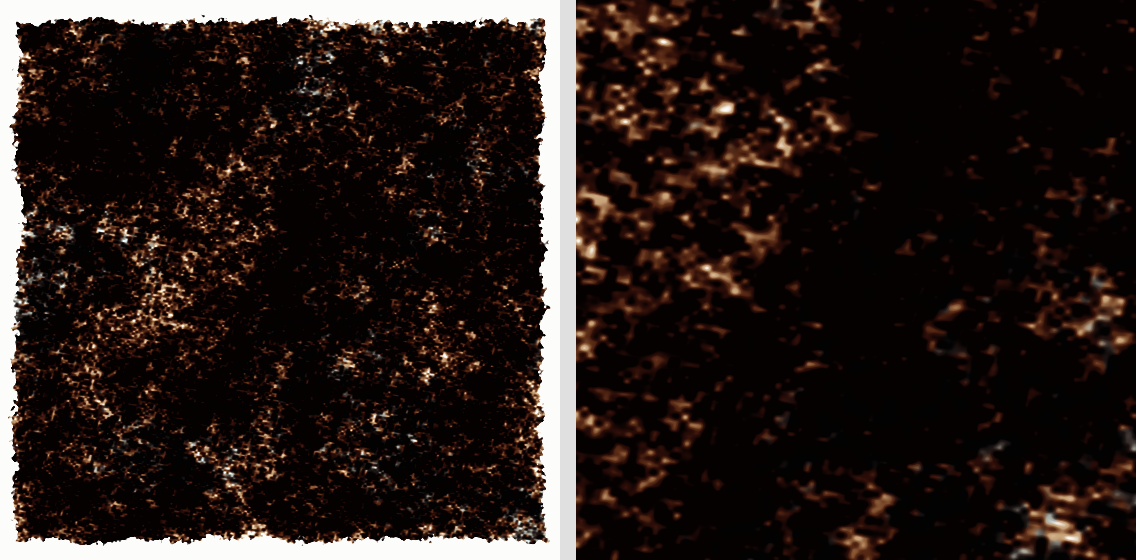
Left: the whole. Right: its middle third, enlarged.
Reproduce this texture procedurally as a Shadertoy shader.

```glsl
const vec2 SHEET_MIN = vec2(0.030, 0.035);
const vec2 SHEET_MAX = vec2(0.972, 0.963);
const float EDGE_SOFTNESS = 0.0015;
const float FRINGE_WIDTH = 0.018;
const float FRINGE_GLOW = 1.35;
const float GRAIN_DEVIATION = 0.373;
const float COOL_AMOUNT = 0.75;

const vec3 PAPER = vec3(0.990, 0.990, 0.985);
const vec3 BLACK = vec3(0.018, 0.004, 0.004);
const vec3 UMBER = vec3(0.17, 0.05, 0.03);
const vec3 RUST  = vec3(0.34, 0.16, 0.08);
const vec3 TAN   = vec3(0.55, 0.36, 0.22);
const vec3 CREAM = vec3(0.79, 0.65, 0.49);

float hash(vec2 cell) {
    uvec2 q = uvec2(ivec2(cell) + 4096);
    uint h = q.x * 1597334677u ^ q.y * 3812015801u;
    h = (h ^ (h >> 15)) * 2246822519u;
    h = (h ^ (h >> 13)) * 3266489917u;
    return float((h ^ (h >> 16)) >> 8) / 16777216.0;
}

// Value noise centred on zero
float noise(vec2 p) {
    vec2 cell = floor(p);
    vec2 f = fract(p);
    f = f * f * (3.0 - 2.0 * f);
    float low = mix(hash(cell), hash(cell + vec2(1, 0)), f.x);
    float high = mix(hash(cell + vec2(0, 1)), hash(cell + vec2(1, 1)), f.x);
    return mix(low, high, f.y) - 0.5;
}

// Rotated noise, so that octaves do not share a grid
float layer(vec2 p, float frequency, float angle) {
    float c = cos(angle), s = sin(angle);
    return noise(mat2(c, s, -s, c) * p * frequency + angle * 37.0);
}

// Signed distance to the torn border, positive inside
float sheetDistance(vec2 p) {
    vec2 inset = min(p - SHEET_MIN, SHEET_MAX - p);
    float d = min(inset.x, inset.y);
    d += 0.014 * layer(p, 9.0, 0.4);
    d += 0.013 * layer(p, 32.0, 1.1);
    d += 0.011 * layer(p, 90.0, 2.3);
    d += 0.010 * layer(p, 210.0, 0.7);
    return d;
}

// Fine grains gathered in clumps, scaled to unit deviation
float grainField(vec2 p) {
    vec2 wide = p * vec2(0.88, 1.12);
    float sum = layer(wide, 230.0, 0.2);
    sum += 0.9 * layer(wide, 112.0, 0.9);
    sum += 0.7 * layer(wide, 45.0, 0.3);
    sum += 0.7 * layer(p, 16.0, 1.7);
    sum += 0.5 * layer(p, 5.0, 0.6);
    return sum / GRAIN_DEVIATION;
}

vec3 burntColour(float glow) {
    vec3 colour = mix(BLACK, UMBER, smoothstep(0.35, 1.25, glow));
    colour = mix(colour, RUST, smoothstep(1.15, 1.75, glow));
    colour = mix(colour, TAN, smoothstep(1.70, 2.20, glow));
    colour = mix(colour, CREAM, smoothstep(2.10, 2.70, glow));
    return mix(colour, PAPER, smoothstep(2.70, 3.40, glow));
}

void mainImage(out vec4 fragColor, in vec2 fragCoord) {
    vec2 p = fragCoord / iResolution.xy;
    float d = sheetDistance(p);

    // Grains glow more towards the border
    float glow = grainField(p) + FRINGE_GLOW * exp(-max(d, 0.0) / FRINGE_WIDTH);
    vec3 colour = burntColour(glow);

    // Scattered cool grey grains
    float luma = dot(colour, vec3(0.30, 0.59, 0.11));
    float cool = smoothstep(0.08, 0.35, 0.7 * layer(p, 120.0, 1.4) + 0.6 * layer(p, 7.0, 2.0));
    colour = mix(colour, luma * vec3(0.92, 1.02, 1.05), COOL_AMOUNT * cool);

    float coverage = smoothstep(-EDGE_SOFTNESS, EDGE_SOFTNESS, d);
    fragColor = vec4(mix(PAPER, colour, coverage), 1.0);
}
```
